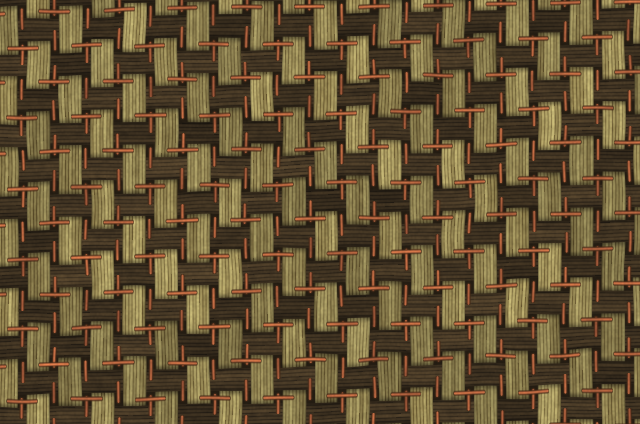
Write a Shadertoy shader that draws this texture.

```glsl
// Woven mat: olive upright strips and dark brown cross strips, stitched with thin orange threads.

#define COLUMNS 20.05
#define ROWS 12.0
#define PHASE vec2(0.29, -0.206)   // lattice offset, in cells
#define TILT 0.325                 // rise of the rows across the canvas, in cells
#define OLIVE_HALF 0.365           // half width of an upright strip
#define DARK_HALF 0.315            // half height of a cross strip
#define THREAD_R 0.043             // thread radius
#define FIBRES 9.5                 // fibres per cell
#define WOBBLE 0.07                // unevenness of the weave

const vec3 HOLE = vec3(0.14, 0.11, 0.07);
const vec3 DARK_LOW = vec3(0.13, 0.105, 0.075);
const vec3 DARK_HIGH = vec3(0.32, 0.255, 0.165);
const vec3 OLIVE_LOW = vec3(0.33, 0.27, 0.14);
const vec3 OLIVE_HIGH = vec3(0.69, 0.64, 0.41);
const vec3 SHADOW = vec3(0.27, 0.16, 0.085);
const vec3 RUST = vec3(0.53, 0.29, 0.19);
const vec3 ORANGE = vec3(0.82, 0.46, 0.28);

float hash(vec2 p) {
    vec3 h = fract(vec3(p.xyx) * 0.1031);
    h += dot(h, h.yzx + 33.33);
    return fract((h.x + h.y) * h.z);
}

float noise(vec2 p) {
    vec2 i = floor(p), f = fract(p);
    f = f * f * (3.0 - 2.0 * f);
    return mix(mix(hash(i), hash(i + vec2(1, 0)), f.x),
               mix(hash(i + vec2(0, 1)), hash(i + vec2(1, 1)), f.x), f.y);
}

// Coverage of a band of given half width
float band(float d, float halfWidth, float aa) {
    return 1.0 - smoothstep(-aa, aa, abs(d) - halfWidth);
}

// Brightness of a bundle of parallel fibres
float fibres(float across, float along, vec2 seed) {
    float s = across * FIBRES + 0.5 + 0.25 * (noise(vec2(along * 0.8, seed.x * 5.3)) - 0.5);
    float k = floor(s);
    float ridge = 1.0 - smoothstep(0.12, 0.55, abs(s - k - 0.5));
    float tone = hash(seed * 7.0 + vec2(k * 3.0 + 50.0, k + 90.0));
    float grain = noise(vec2(along * 5.0, k * 4.7 + seed.x * 13.0 + seed.y * 5.0));
    return 0.42 * ridge + 0.38 * tone + 0.2 * grain;
}

// Distance to a round-ended thread with the given half extent
float thread(vec2 d, vec2 extent) {
    return length(max(abs(d) - extent, 0.0)) - THREAD_R;
}

// Lay a shaded thread and its soft shadow over a colour
vec3 stitch(vec3 base, float dist, float offAxis, float vivid, float aa) {
    base = mix(base, SHADOW, 0.75 * (1.0 - smoothstep(0.0, 0.055, dist)));
    vec3 tint = mix(RUST, ORANGE, vivid);
    tint *= 1.08 - 0.35 * smoothstep(0.0, THREAD_R, abs(offAxis));
    return mix(base, tint, 1.0 - smoothstep(-aa, aa, dist));
}

void mainImage(out vec4 fragColor, in vec2 fragCoord) {
    vec2 uv = fragCoord / iResolution.xy;
    vec2 px = vec2(COLUMNS, ROWS) / iResolution.xy;
    float aa = 0.6 * max(px.x, px.y);

    // Lattice, with rows counted downwards
    vec2 q = vec2(uv.x * COLUMNS, (1.0 - uv.y) * ROWS + TILT * (uv.x - 0.458)) + PHASE;
    q += WOBBLE * (vec2(noise(q * 0.9 + 40.0), noise(q * 0.9 + 80.0)) - 0.5);
    vec2 id = floor(q);
    vec2 f = q - id - 0.5;
    bool darkOver = mod(id.x + id.y, 2.0) > 0.5;

    // Strip segment that owns this point
    vec2 darkId = id, oliveId = id;
    if (darkOver) oliveId.y += sign(f.y);
    else darkId.x += sign(f.x);

    // Cross strip
    float darkTone = fibres(f.y, q.x, darkId + 20.0);
    vec3 dark = mix(DARK_LOW, DARK_HIGH, darkTone);
    dark *= 0.85 + 0.3 * hash(darkId + 61.0);
    dark *= 1.0 - 0.3 * smoothstep(0.2, DARK_HALF, abs(f.y));
    float darkMask = band(f.y, DARK_HALF, aa);

    // Upright strip, dimmer where it dips under
    float oliveTone = fibres(f.x, q.y, oliveId + 130.0);
    vec3 olive = mix(OLIVE_LOW, OLIVE_HIGH, oliveTone * 1.1);
    olive *= 0.88 + 0.24 * hash(oliveId + 17.0);
    olive *= 1.0 - 0.22 * smoothstep(0.28, OLIVE_HALF, abs(f.x));
    float dip = abs(q.y - oliveId.y - 0.5);
    olive *= 1.0 - 0.4 * smoothstep(0.5, 0.72, dip);
    float oliveMask = band(f.x, OLIVE_HALF, aa);

    vec3 col = HOLE;
    if (darkOver) col = mix(mix(col, olive, oliveMask), dark, darkMask);
    else col = mix(mix(col, dark, darkMask), olive, oliveMask);

    // Threads run along the gaps between strips
    vec2 gap = floor(q + 0.5);
    vec2 d = q - gap;
    float vivid = noise(q * 1.7 + 9.0) * 0.6 + 0.4 * hash(gap + 33.0);

    // Upright stitch: alternate gaps reach down or up to mid strip
    float side = mod(gap.x, 2.0) > 0.5 ? 1.0 : -1.0;
    vec2 upright = d - vec2(0.05 * (hash(gap + 5.0) - 0.5), side * 0.2);
    col = stitch(col, thread(upright, vec2(0.0, 0.25)), upright.x, vivid * 0.8, aa);

    // Cross stitch: spans from strip centre to strip centre
    if (mod(gap.x + gap.y, 2.0) < 0.5) {
        vec2 cross = d - vec2(0.0, 0.05 * (hash(gap + 71.0) - 0.5));
        col = stitch(col, thread(cross, vec2(0.43, 0.0)), cross.y, 0.25 + 0.75 * vivid, aa);
    }

    // Fine grain
    col *= 0.95 + 0.1 * noise(q * 17.0);
    fragColor = vec4(col, 1.0);
}
```
